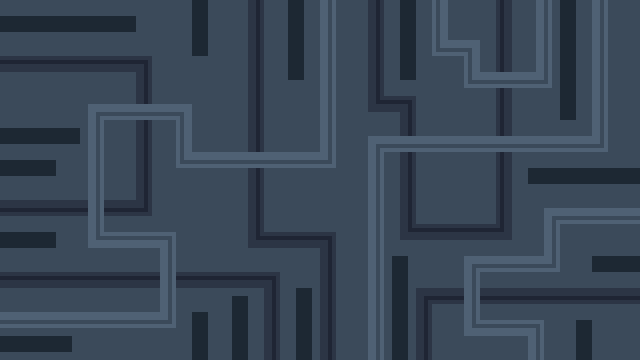
Write a Shadertoy shader that draws this background.

```glsl
// Flat slate circuit: square-cornered pipes, each with an off-centre groove,
// over short dark bars growing from the edges. Everything sits on an 80 x 45
// cell grid; a pipe is a turtle walk whose runs alternate between two axes.

const vec2 GRID = vec2(80.0, 45.0);
const vec2 ACROSS = vec2(1.0, 0.0);
const vec2 DOWN = vec2(0.0, 1.0);

const vec3 SLATE = vec3(0.231, 0.290, 0.353);
const vec3 INK = vec3(0.115, 0.158, 0.200);
const vec3 NAVY = vec3(0.173, 0.208, 0.270);
const vec3 NAVY_GROOVE = vec3(0.122, 0.147, 0.203);
const vec3 STEEL = vec3(0.310, 0.382, 0.455);

// Edge bars as (centre line, length); a negative length starts at the far edge.
const vec2 COLUMNS[9] = vec2[](
    vec2(25, 7), vec2(37, 10), vec2(51, 10), vec2(71, 15), vec2(25, -6),
    vec2(30, -8), vec2(38, -9), vec2(50, -13), vec2(73, -5));
const vec2 ROWS[7] = vec2[](
    vec2(3, 17), vec2(17, 10), vec2(21, 7), vec2(30, 7), vec2(43, 9),
    vec2(22, -14), vec2(33, -6));

// Coverage of an axis-aligned stroke with square caps.
float stroke(vec2 p, vec2 a, vec2 b, float halfWidth, float pixel) {
    vec2 d = abs(p - 0.5 * (a + b)) - 0.5 * abs(b - a) - halfWidth;
    return clamp(0.5 - max(d.x, d.y) / pixel, 0.0, 1.0);
}

// Coverage of a bar two cells thick that grows from one edge.
float edgeBar(float along, float across, vec2 bar, float span, float pixel) {
    float start = bar.y < 0.0 ? span + 1.0 : -1.0;
    float tip = bar.y < 0.0 ? span + bar.y + 1.0 : bar.y - 1.0;
    return stroke(vec2(along, across), vec2(start, bar.x), vec2(tip, bar.x), 1.0, pixel);
}

// Unit vector to the left of a run (y points down).
vec2 leftOf(vec2 axis, float run) {
    return vec2(axis.y, -axis.x) * sign(run);
}

// Coverage of a pipe (x) and its groove (y), which lies right of the centre line.
// Runs are signed lengths on alternating axes; zero ends the walk.
vec2 pipe(vec2 p, vec2 at, vec2 axis, vec4 head, vec4 tail, float pixel) {
    const float GROOVE = 0.25;
    float runs[9] = float[](head.x, head.y, head.z, head.w,
                            tail.x, tail.y, tail.z, tail.w, 0.0);
    vec2 cover = vec2(0.0);
    vec2 before = vec2(0.0);
    for (int i = 0; i < 8; i++) {
        if (runs[i] == 0.0) break;
        vec2 end = at + axis * runs[i];
        vec2 left = leftOf(axis, runs[i]);
        vec2 after = leftOf(axis.yx, runs[i + 1]);
        // Adding neighbouring normals mitres the groove at each corner.
        vec2 grooveA = at - GROOVE * (before + left);
        vec2 grooveB = end - GROOVE * (left + after);
        cover = max(cover, vec2(stroke(p, at, end, 1.0, pixel),
                                stroke(p, grooveA, grooveB, GROOVE, pixel)));
        at = end;
        axis = axis.yx;
        before = left;
    }
    return cover;
}

vec3 paint(vec3 under, vec2 cover, vec3 body, vec3 groove) {
    return mix(mix(under, body, cover.x), groove, cover.y);
}

void mainImage(out vec4 fragColor, in vec2 fragCoord) {
    // Grid cells, measured from the top left.
    float pixel = GRID.y / iResolution.y;
    vec2 p = (fragCoord - 0.5 * iResolution.xy) * pixel;
    p = vec2(p.x, -p.y) + 0.5 * GRID;

    // Edge bars
    float bars = 0.0;
    for (int i = 0; i < 9; i++) bars = max(bars, edgeBar(p.y, p.x, COLUMNS[i], GRID.y, pixel));
    for (int i = 0; i < 7; i++) bars = max(bars, edgeBar(p.x, p.y, ROWS[i], GRID.x, pixel));
    vec3 color = mix(SLATE, INK, bars);

    // Dark pipes
    vec4 none = vec4(0.0);
    vec2 dark = pipe(p, vec2(-1, 26), ACROSS, vec4(19, -18, -19, 0), none, pixel);
    dark = max(dark, pipe(p, vec2(41, 46), DOWN, vec4(-16, -9, -31, 0), none, pixel));
    dark = max(dark, pipe(p, vec2(34, 46), DOWN, vec4(-11, -35, 0, 0), none, pixel));
    dark = max(dark, pipe(p, vec2(63, -1), DOWN, vec4(30, -12, -16, -4), vec4(-14, 0, 0, 0), pixel));
    dark = max(dark, pipe(p, vec2(53, 46), DOWN, vec4(-9, 28, 0, 0), none, pixel));
    color = paint(color, dark, NAVY, NAVY_GROOVE);

    // Light pipes cross over the dark ones
    vec2 light = pipe(p, vec2(-1, 40), ACROSS, vec4(22, -10, -9, -16), vec4(11, 6, 18, -21), pixel);
    light = max(light, pipe(p, vec2(47, 46), DOWN, vec4(-28, 28, -19, 0), none, pixel));
    light = max(light, pipe(p, vec2(55, -1), DOWN, vec4(7, 4, 4, 9), vec4(-11, 0, 0, 0), pixel));
    light = max(light, pipe(p, vec2(67, 46), DOWN, vec4(-5, -8, -8, 10), vec4(-6, 12, 0, 0), pixel));
    color = paint(color, light, STEEL, SLATE);

    fragColor = vec4(color, 1.0);
}
```
